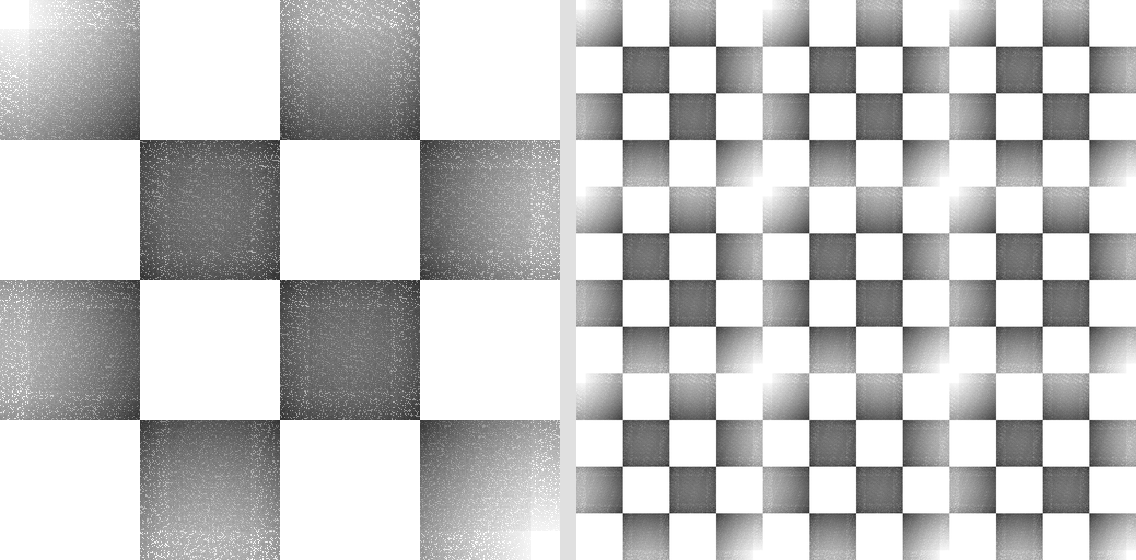
Left, the tile; right, the same tile 3 across and 3 down.
A WebGL 2 fragment shader for this pattern:

```glsl
#version 300 es
precision highp float;

uniform vec2 u_resolution;
out vec4 fragColor;

float hash(vec2 p) {
    return fract(sin(dot(p, vec2(127.1, 311.7))) * 43758.5453);
}

// Shadow cast by a wall at each distance, cut off beyond its reach
vec2 wallShadow(vec2 d) {
    return 0.38 * pow(clamp(1.0 - d, 0.0, 1.0), vec2(1.5)) * step(d, vec2(0.79));
}

// Square wave that flips sign at whole numbers, with smoothed steps
vec2 squareWave(vec2 p, vec2 pixelsPerCell) {
    vec2 edge = abs(mod(p - 0.5, 2.0) - 1.0) - 0.5;
    return clamp(edge * pixelsPerCell * 2.0, -1.0, 1.0);
}

void main() {
    vec2 uv = gl_FragCoord.xy / u_resolution;
    vec2 p = uv * 4.0;
    vec2 cell = floor(p);
    vec2 local = fract(p);

    // Four walls per cell, none along the outer border
    vec2 hasLow = step(0.5, cell);
    vec2 hasHigh = step(cell, vec2(2.5));
    vec2 shadow = hasLow * wallShadow(local) + hasHigh * wallShadow(1.0 - local);
    float occlusion = shadow.x + shadow.y;

    // Grain is coarser where a wall lies out of reach
    vec2 outOfReach = hasHigh * step(local, vec2(0.21)) + hasLow * step(0.79, local);
    float roughness = 0.08 + 0.07 * (outOfReach.x + outOfReach.y);
    vec2 grainCell = mod(floor(uv * 512.0), 512.0);
    float fine = hash(grainCell) - 0.5;
    float speck = step(0.84, hash(grainCell + 37.0));
    float grain = 0.07 * fine + roughness * (1.4 * speck - 0.2);
    grain *= smoothstep(0.0, 0.15, occlusion);

    // Shaded squares alternate with plain white ones
    float shade = clamp(1.0 - occlusion + grain, 0.0, 1.0);
    vec2 wave = squareWave(p, u_resolution / 4.0);
    float shaded = 0.5 - 0.5 * wave.x * wave.y;
    fragColor = vec4(vec3(mix(1.0, shade, shaded)), 1.0);
}
```
